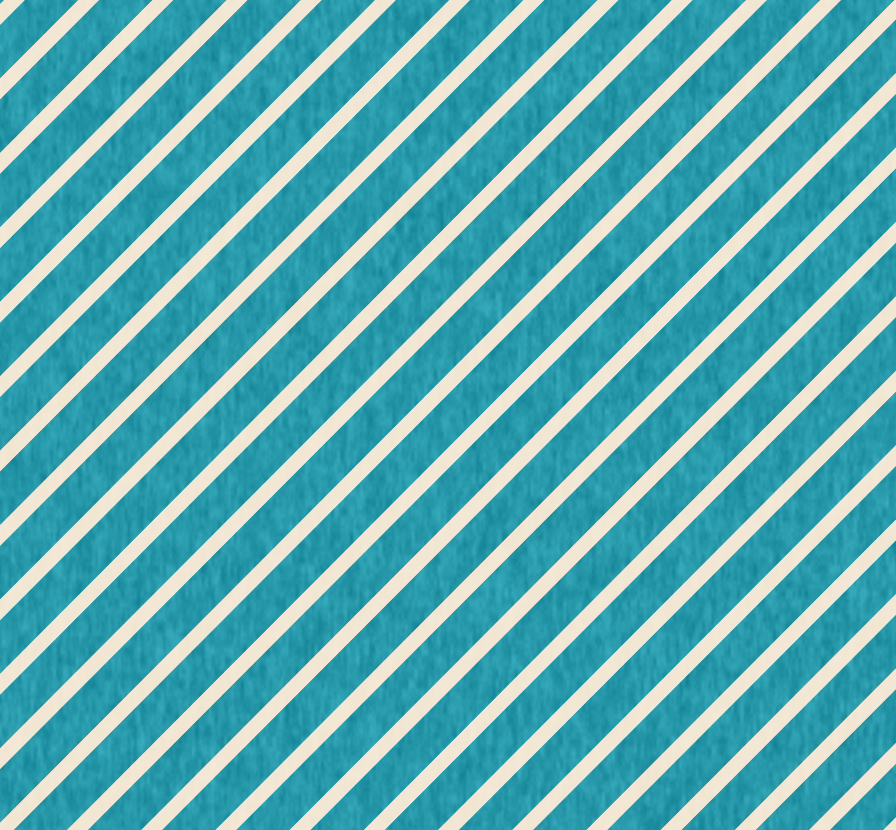
Reproduce this pattern procedurally as a WebGL 2 fragment shader.

```glsl
#version 300 es
precision highp float;
// Diagonal cream pinstripes on teal cloth, about twelve repeats across.
// The stripes come from a fract of a slanted coordinate; the woven look
// comes from value noise stretched into short vertical streaks.

uniform vec2 u_resolution;
out vec4 fragColor;

float hash(vec2 p) {
    return fract(sin(dot(p, vec2(127.1, 311.7))) * 43758.547);
}

float valueNoise(vec2 p) {
    vec2 cell = floor(p);
    vec2 f = fract(p);
    f = f * f * (3.0 - 2.0 * f);
    float low = mix(hash(cell), hash(cell + vec2(1.0, 0.0)), f.x);
    float high = mix(hash(cell + vec2(0.0, 1.0)), hash(cell + vec2(1.0, 1.0)), f.x);
    return mix(low, high, f.y);
}

// Cloth shade centred on zero: long streaks, short streaks, mottling, grain
float clothShade(vec2 p) {
    float shade = 0.34 * (valueNoise(p * vec2(15.0, 2.6)) - 0.5);
    shade += 0.42 * (valueNoise(p * vec2(23.0, 6.5) + 37.0) - 0.5);
    shade += 0.36 * (valueNoise(p * vec2(11.0, 9.0) + 71.0) - 0.5);
    shade += 0.22 * (valueNoise(p * vec2(30.0, 20.0) + 113.0) - 0.5);
    return shade;
}

void main() {
    // One unit is one stripe repeat, measured from the upper left corner
    float repeats = 12.075;
    vec2 p = (gl_FragCoord.xy - vec2(0.0, u_resolution.y)) / u_resolution.x * repeats;
    float pixel = repeats / u_resolution.x;

    // Horizontal distance to the nearest stripe centre
    float slant = p.x - 0.997 * p.y - 0.195;
    float stripeDist = abs(fract(slant + 0.5) - 0.5);
    float stripe = 1.0 - smoothstep(-0.75 * pixel, 0.75 * pixel, stripeDist - 0.141);

    // Strong weave on the teal, only a trace of it on the cream
    float shade = clothShade(p);
    vec3 teal = vec3(0.148, 0.596, 0.665) + shade * vec3(0.15, 0.16, 0.15);
    vec3 cream = vec3(0.949, 0.906, 0.831) + shade * vec3(0.016, 0.022, 0.028);

    fragColor = vec4(mix(teal, cream, stripe), 1.0);
}
```
